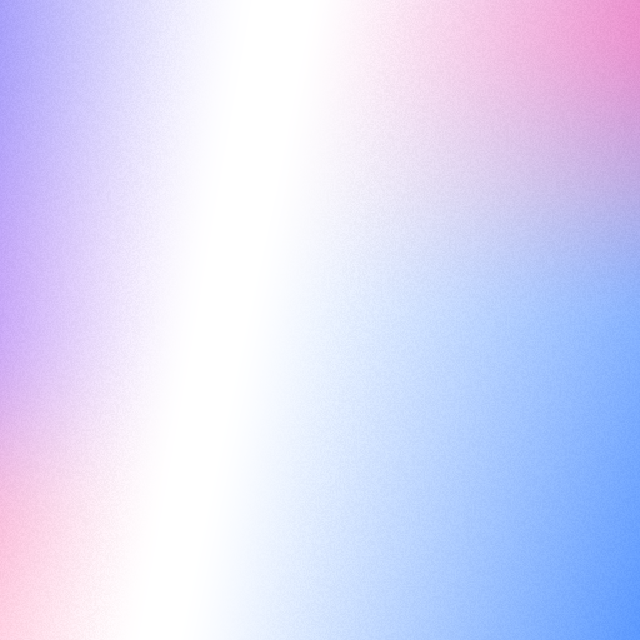
A Shadertoy shader for this background:

```glsl
// Left edge colours, from top to bottom
const vec3 PERIWINKLE = vec3(0.66, 0.63, 0.98);
const vec3 VIOLET = vec3(0.79, 0.66, 0.97);
const vec3 ROSE = vec3(0.98, 0.76, 0.87);
const vec3 BLUSH = vec3(1.00, 0.82, 0.89);

// Right edge colours, from top to bottom
const vec3 PINK = vec3(0.92, 0.57, 0.81);
const vec3 LILAC = vec3(0.72, 0.68, 0.90);
const vec3 SKY = vec3(0.53, 0.70, 1.00);
const vec3 AZURE = vec3(0.36, 0.60, 1.00);

// White band: borders at the bottom and their shift towards the top
const float BAND_LEFT = 0.23;
const float BAND_RIGHT = 0.27;
const float LEFT_SLANT = 0.18;
const float RIGHT_SLANT = 0.21;
const float LEFT_SOFTNESS = 0.40;
const float RIGHT_SOFTNESS = 0.09;

const float GRAIN_CELLS = 512.0;
const float GRAIN_STRENGTH = 0.035;

float hash(vec2 cell) {
    vec3 p = fract(cell.xyx * 0.1031);
    p += dot(p, p.yzx + 33.33);
    return fract((p.x + p.y) * p.z);
}

// Ramp from 0 to 1 with a gentle start and a nearly straight finish
float softRamp(float t, float softness) {
    t = clamp(t, 0.0, 1.0);
    return t * t * (1.0 + softness) / (t + softness);
}

vec3 leftColor(float y) {
    vec3 color = mix(BLUSH, ROSE, smoothstep(0.0, 0.2, y));
    color = mix(color, VIOLET, smoothstep(0.15, 0.52, y));
    return mix(color, PERIWINKLE, smoothstep(0.45, 1.0, y));
}

vec3 rightColor(float y) {
    vec3 color = mix(AZURE, SKY, clamp(y / 0.52, 0.0, 1.0));
    color = mix(color, LILAC, smoothstep(0.48, 0.74, y));
    return mix(color, PINK, smoothstep(0.64, 0.98, y));
}

void mainImage(out vec4 fragColor, in vec2 fragCoord) {
    vec2 uv = fragCoord / iResolution.xy;

    // Slanted white band with a tint growing towards each side
    float leftBorder = BAND_LEFT + LEFT_SLANT * uv.y;
    float rightBorder = BAND_RIGHT + RIGHT_SLANT * uv.y;
    float leftTint = softRamp(1.0 - uv.x / leftBorder, LEFT_SOFTNESS);
    float rightTint = softRamp((uv.x - rightBorder) / (1.0 - rightBorder), RIGHT_SOFTNESS);

    vec3 color = mix(vec3(1.0), leftColor(uv.y), leftTint);
    color = mix(color, rightColor(uv.y), rightTint);

    // Fine grain that fades out in the white band
    float grain = hash(floor(uv * GRAIN_CELLS)) - 0.5;
    float grainMask = smoothstep(0.0, 0.25, leftTint + rightTint);
    color += grain * GRAIN_STRENGTH * grainMask;

    fragColor = vec4(clamp(color, 0.0, 1.0), 1.0);
}
```
